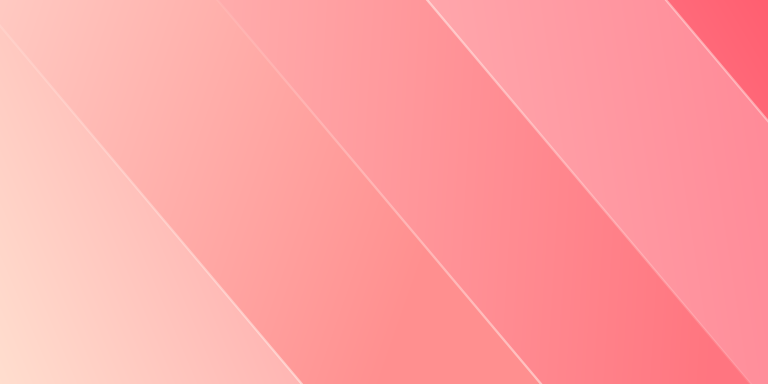
This background is drawn by a WebGL 1 fragment shader. Its source:

```glsl
precision highp float;

uniform vec2 u_resolution;

// Horizontal run of every diagonal edge over one canvas height
const float EDGE_RUN = 0.8425;
const float GLINT_HALF_WIDTH = 0.003;
const vec3 GLINT_COLOR = vec3(1.0, 0.98, 0.96);

// Gradient running from one colour at point a to another at point b
vec3 linearGradient(vec2 p, vec2 a, vec2 b, vec3 nearColor, vec3 farColor) {
  vec2 axis = b - a;
  float t = dot(p - a, axis) / dot(axis, axis);
  return mix(nearColor, farColor, clamp(t, 0.0, 1.0));
}

// Signed distance to a diagonal that meets the bottom at x = foot
float diagonalDistance(vec2 p, float foot) {
  vec2 normal = vec2(1.0, EDGE_RUN);
  return (dot(p, normal) - foot) / length(normal);
}

// Lays a panel to the right of an edge and draws the glint along it
vec3 addPanel(vec3 below, vec3 panel, float dist, float glint, float pixel) {
  vec3 color = mix(below, panel, smoothstep(-0.5 * pixel, 0.5 * pixel, dist));
  float line = 1.0 - smoothstep(-0.6 * pixel, 0.6 * pixel,
                                abs(dist) - GLINT_HALF_WIDTH);
  return mix(color, GLINT_COLOR, line * glint);
}

void main() {
  vec2 p = gl_FragCoord.xy / u_resolution.y;
  float pixel = 1.0 / u_resolution.y;

  // Panel gradients, from pale peach to deep coral
  vec3 peach = linearGradient(p, vec2(0.0, 0.0), vec2(0.8, 0.34),
                              vec3(1.0, 0.87, 0.81), vec3(1.0, 0.68, 0.68));
  vec3 salmon = linearGradient(p, vec2(0.0, 1.0), vec2(1.2, 0.58),
                               vec3(1.0, 0.79, 0.76), vec3(1.0, 0.56, 0.56));
  vec3 coral = linearGradient(p, vec2(0.6, 1.0), vec2(1.9, 0.92),
                              vec3(1.0, 0.67, 0.67), vec3(1.0, 0.46, 0.50));
  vec3 pink = linearGradient(p, vec2(1.13, 1.0), vec2(2.1, 1.15),
                             vec3(1.0, 0.65, 0.67), vec3(1.0, 0.52, 0.58));
  vec3 rose = linearGradient(p, vec2(1.75, 0.85), vec2(2.0, 1.0),
                             vec3(1.0, 0.43, 0.49), vec3(1.0, 0.37, 0.44));

  // Stack the panels from left to right; glints fade along their edges
  vec3 color = peach;
  color = addPanel(color, salmon, diagonalDistance(p, 0.786),
                   mix(0.50, 0.12, p.y), pixel);
  color = addPanel(color, coral, diagonalDistance(p, 1.409),
                   mix(0.50, 0.08, p.y), pixel);
  color = addPanel(color, pink, diagonalDistance(p, 1.955),
                   mix(0.10, 0.50, p.y), pixel);
  color = addPanel(color, rose, diagonalDistance(p, 2.577), 0.42, pixel);

  gl_FragColor = vec4(color, 1.0);
}
```
